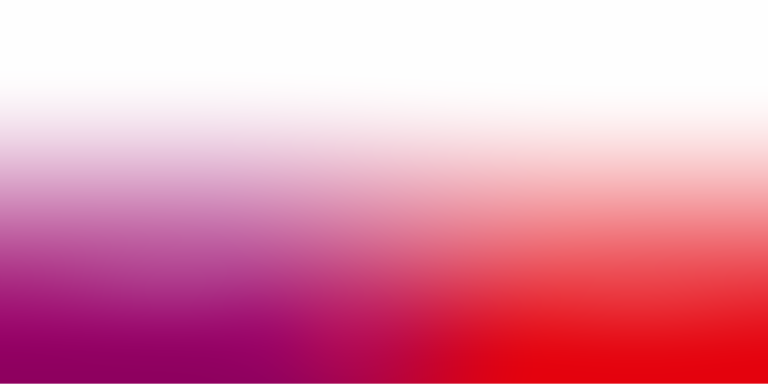
Give the GLSL for this background, as a Shadertoy shader.

```glsl
// A soft wash: white above, melting down into magenta at left and red at right.
// A vertical fade sets the density of the pigment, a horizontal blend that
// widens with height sets its hue, and broad Gaussian glows vary its depth.

const vec3 PAPER = vec3(0.998, 0.996, 0.996);
const vec3 MAGENTA = vec3(0.600, 0.000, 0.410);
const vec3 PLUM = vec3(0.555, 0.000, 0.370);
const vec3 RED = vec3(0.895, 0.005, 0.050);
const vec3 ORCHID = vec3(0.660, 0.220, 0.550);
const vec3 CORAL = vec3(0.930, 0.220, 0.230);
const vec3 ROSE = vec3(0.730, 0.060, 0.360);

const float FADE_TOP = 0.835;      // height where the pigment vanishes
const float FADE_BOTTOM = 0.07;    // height where it is full
const float RED_DROP = 0.040;      // how much lower the red side sits
const float HUE_CENTRE = 0.52;     // where magenta and red meet
const float HUE_REACH = 0.19;      // half width of the blend at the foot
const float HUE_SPREAD = 0.16;     // widening of the blend with height
const float MIDDLE_THINNING = 0.08;
const float EDGE_HEIGHT = 0.0026;  // faint pale line along the bottom
const float EDGE_STRENGTH = 0.33;

// Elliptical Gaussian spot, 1 at its centre
float glow(vec2 p, vec2 centre, vec2 radius) {
    vec2 d = (p - centre) / radius;
    return exp(-dot(d, d));
}

void mainImage(out vec4 fragColor, in vec2 fragCoord) {
    vec2 uv = fragCoord / iResolution.xy;

    // Hue from magenta to red, with darker plum at the foot
    float reach = HUE_REACH + HUE_SPREAD * uv.y;
    float redness = smoothstep(HUE_CENTRE - reach, HUE_CENTRE + reach, uv.x);
    vec3 purple = mix(PLUM, MAGENTA, smoothstep(0.0, 0.20, uv.y));
    vec3 pigment = mix(purple, RED, redness);

    // Pale veils and one saturated spot within the pigment
    float orchidVeil = glow(uv, vec2(0.21, 0.27), vec2(0.14, 0.12));
    float coralVeil = glow(uv, vec2(0.84, 0.21), vec2(0.13, 0.12));
    float roseVeil = glow(uv, vec2(0.45, 0.13), vec2(0.10, 0.14));
    float magentaSpot = glow(uv, vec2(0.34, 0.14), vec2(0.06, 0.10));
    pigment = mix(pigment, ORCHID, 0.30 * orchidVeil);
    pigment = mix(pigment, CORAL, 0.22 * coralVeil);
    pigment = mix(pigment, ROSE, 0.45 * roseVeil);
    pigment = mix(pigment, MAGENTA, 0.40 * magentaSpot);

    // Vertical fade, lower towards the red side and thinner in the middle
    float height = uv.y + RED_DROP * redness;
    float density = 1.0 - smoothstep(FADE_BOTTOM, FADE_TOP, height);
    density *= 1.0 - MIDDLE_THINNING * glow(uv, vec2(0.52, 0.36), vec2(0.24, 0.18));
    vec3 colour = mix(PAPER, pigment, density);

    // Faint bottom edge, smoothed over one pixel
    float pixel = 1.0 / iResolution.y;
    float edge = 1.0 - smoothstep(-0.5 * pixel, 0.5 * pixel, uv.y - EDGE_HEIGHT);
    colour = mix(colour, PAPER, EDGE_STRENGTH * edge);

    fragColor = vec4(clamp(colour, 0.0, 1.0), 1.0);
}
```
